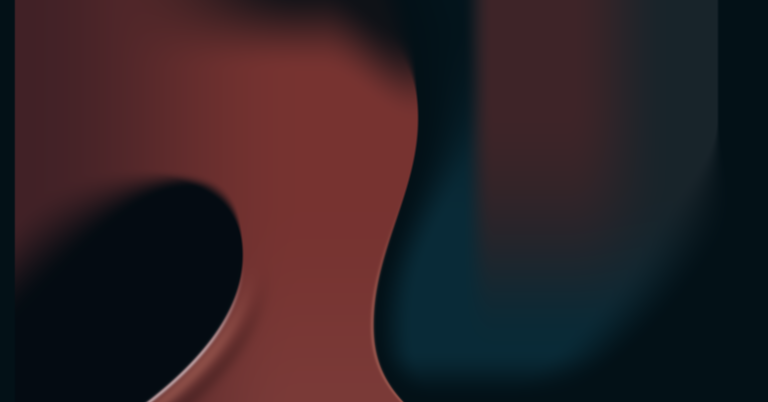
Write a Shadertoy shader that draws this background.

```glsl
const vec3 INK = vec3(0.010, 0.065, 0.090);
const vec3 HOLLOW = vec3(0.014, 0.045, 0.070);
const vec3 TEAL = vec3(0.035, 0.165, 0.215);
const vec3 SLATE = vec3(0.095, 0.140, 0.165);
const vec3 MAROON = vec3(0.255, 0.130, 0.150);
const vec3 RED = vec3(0.465, 0.200, 0.190);
const vec3 ROSE = vec3(0.620, 0.360, 0.320);
const vec3 PEARL = vec3(0.780, 0.700, 0.720);

// 1 below the edge, 0 above it, blended over +-softness
float below(float value, float softness) {
    return 1.0 - smoothstep(-softness, softness, value);
}

float ridge(float distance, float width) {
    float t = distance / width;
    return exp(-t * t);
}

// Horizontal position of the S-shaped right side of the red sheet
float sheetEdge(float y) {
    float flare = max(1.0 - y / 0.192, 0.0);
    return 0.984 + 0.056 * cos((y - 0.706) * 6.1) + 0.04 * flare * flare * flare;
}

// Approximate distance to the rounded right side of the hollow
float hollowDistance(vec2 p) {
    float u = p.y - 0.366;
    float tip = max(u, 0.0);
    float edge = 0.604 - 1.77 * u * u - 1365.0 * pow(tip, 6.0);
    float slope = 3.54 * u + 8190.0 * pow(tip, 5.0);
    return (p.x - edge) / sqrt(1.0 + slope * slope);
}

vec3 redSheet(vec2 p) {
    vec3 color = mix(MAROON, RED, smoothstep(0.05, 0.75, p.x));
    color += vec3(0.015, 0.03, 0.03) * below(p.y - 0.2, 0.3) * smoothstep(0.3, 0.7, p.x);
    float shadeHeight = p.y + 0.12 * smoothstep(0.8, 1.03, p.x);
    float shade = smoothstep(0.82, 1.04, shadeHeight) * smoothstep(0.25, 0.75, p.x);
    return mix(color, vec3(0.06, 0.07, 0.09), shade);
}

// Dark cavity with a soft upper lip and a polished lower rim
vec3 addHollow(vec3 color, vec2 p) {
    float d = hollowDistance(p);
    float low = below(p.y - 0.22, 0.14);
    color = mix(color, ROSE, 0.65 * low * ridge(d - 0.022, 0.018));
    color *= 1.0 - 0.18 * low * ridge(d - 0.06, 0.02);

    float reach = max(0.473 - p.x, 0.0);
    float lip = 0.557 - 1.2 * reach * reach;
    float lipBlur = mix(0.13, 0.025, smoothstep(0.05, 0.47, p.x));
    float sideBlur = mix(0.004, 0.02, smoothstep(0.4, 0.55, p.y));
    float cavity = below(d, sideBlur) * below(p.y - lip, lipBlur);
    color = mix(color, HOLLOW, cavity);

    return mix(color, PEARL, 0.75 * low * ridge(d - 0.003, 0.005));
}

// Teal fold lit by a vertical warm glow
vec3 tealFold(vec2 p, float gap) {
    float drop = max(0.70 - p.y, 0.0);
    float border = 1.786 - 0.95 * drop * drop;
    float borderBlur = mix(0.004, 0.10, smoothstep(0.0, 0.3, drop));
    float body = below(p.x - border, borderBlur);
    body *= smoothstep(0.0, 0.13, p.y);
    float crease = mix(0.10, 0.19, smoothstep(0.3, 0.9, p.y));
    body *= smoothstep(0.0, crease, gap);

    float height = smoothstep(0.15, 0.75, p.y);
    float leftSide = smoothstep(1.15, 1.23, p.x);
    vec3 color = mix(TEAL, INK, 0.85 * smoothstep(0.45, 0.95, p.y));
    color = mix(color, SLATE, leftSide * smoothstep(0.1, 0.55, p.y));
    float warm = leftSide * below(p.x - 1.54, 0.13) * height;
    color = mix(color, vec3(0.245, 0.140, 0.155), warm);
    return mix(INK, color, body);
}

void mainImage(out vec4 fragColor, in vec2 fragCoord) {
    vec2 p = fragCoord / iResolution.y;
    float gap = p.x - sheetEdge(p.y);

    // Overlapping sheets
    vec3 sheet = addHollow(redSheet(p), p);
    float edgeBlur = mix(0.004, 0.05, smoothstep(0.76, 1.0, p.y));
    vec3 color = mix(tealFold(p, gap), sheet, below(gap, edgeBlur));

    // Fine light along the lower fold
    float glint = below(p.y - 0.36, 0.2) * ridge(gap + 0.002, 0.005);
    color = mix(color, ROSE, 0.7 * glint);

    // Dark margin on the left
    color = mix(color, INK, below(p.x - 0.037, 0.003));
    fragColor = vec4(color, 1.0);
}
```
